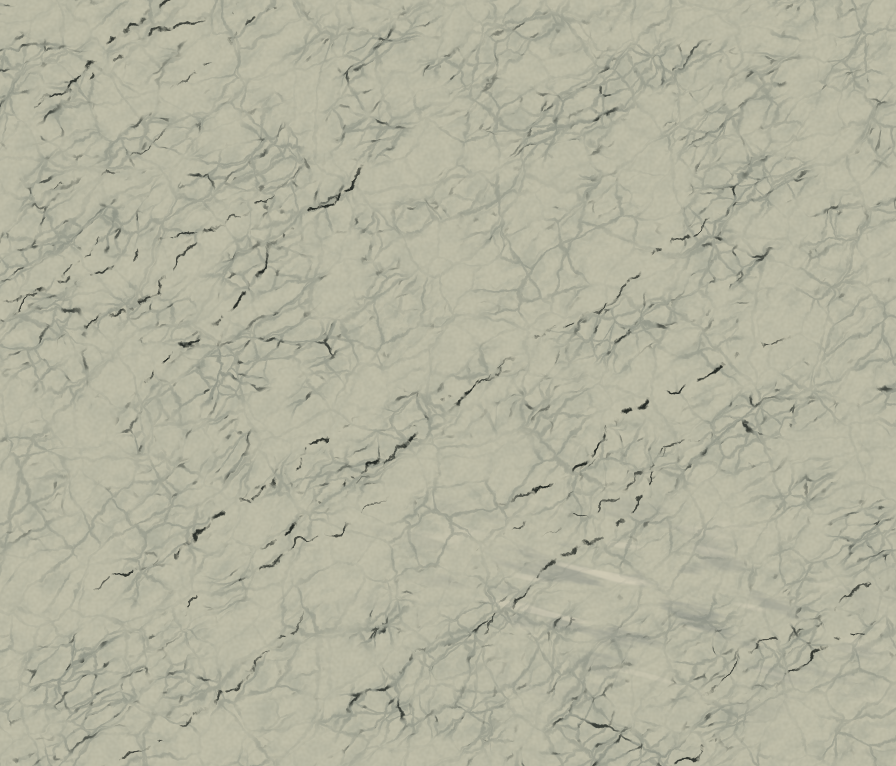
Give the GLSL for this texture, as a Shadertoy shader.

```glsl
// Pale beige marble with a grey web of slanted veins and broken dark cracks.

const vec3 PALE_STONE = vec3(0.745, 0.738, 0.655);
const vec3 GREY_STONE = vec3(0.668, 0.676, 0.608);
const vec3 VEIN_GREY  = vec3(0.490, 0.515, 0.475);
const vec3 CRACK_DARK = vec3(0.110, 0.130, 0.115);
const vec3 SMUDGE     = vec3(0.550, 0.565, 0.535);
const vec3 CALCITE    = vec3(0.840, 0.815, 0.730);
const float GRAIN_ANGLE = 0.64;
const int CRACK_COUNT = 20;

vec2 hash2(vec2 p) {
    vec2 k = vec2(dot(p, vec2(127.1, 311.7)), dot(p, vec2(269.5, 183.3)));
    return fract(sin(k) * 43758.545);
}

vec2 rotate(vec2 p, float angle) {
    float c = cos(angle), s = sin(angle);
    return vec2(c * p.x + s * p.y, c * p.y - s * p.x);
}

float corner(vec2 cell, vec2 offset) {
    float angle = 6.2832 * hash2(cell).x;
    return dot(vec2(cos(angle), sin(angle)), offset);
}

float gradientNoise(vec2 p) {
    vec2 i = floor(p), f = fract(p);
    vec2 u = f * f * f * (f * (f * 6.0 - 15.0) + 10.0);
    vec2 e = vec2(1.0, 0.0);
    return mix(mix(corner(i, f), corner(i + e, f - e), u.x),
               mix(corner(i + e.yx, f - e.yx), corner(i + 1.0, f - 1.0), u.x), u.y);
}

float fbm(vec2 p) {
    float sum = 0.0, amp = 1.0;
    for (int i = 0; i < 4; i++) {
        sum += amp * gradientNoise(p);
        p = rotate(p, 0.5) * 2.1 + 7.3;
        amp *= 0.5;
    }
    return sum;
}

vec2 warp(vec2 p, float frequency, float amount) {
    return p + amount * vec2(fbm(p * frequency), fbm(p * frequency + 31.7));
}

// Distance to the nearest border of cells stretched along x, in canvas units.
float veinDistance(vec2 p, float scale, float stretch) {
    vec2 squeeze = vec2(1.0 / stretch, 1.0);
    vec2 q = p * scale * squeeze;
    vec2 home = floor(q), nearCell = home, nearest = vec2(8.0);
    for (int k = 0; k < 9; k++) {
        vec2 cell = home + vec2(k % 3, k / 3) - 1.0;
        vec2 r = cell + hash2(cell) - q;
        if (dot(r, r) < dot(nearest, nearest)) { nearest = r; nearCell = cell; }
    }
    float d = 1.0;
    for (int k = 0; k < 25; k++) {
        vec2 cell = nearCell + vec2(k % 5, k / 5) - 2.0;
        vec2 r = cell + hash2(cell) - q;
        vec2 gap = r - nearest;
        if (dot(gap, gap) > 0.0001) {
            vec2 normal = normalize(gap);
            d = min(d, dot(0.5 * (r + nearest), normal) / (scale * length(normal * squeeze)));
        }
    }
    return d;
}

float stroke(float d, float width) {
    return 1.0 - smoothstep(0.15 * width, width, abs(d));
}

// One tapered, wobbling crack, broken into dashes along its length.
float crack(vec2 p, vec2 centre, float angle, float halfLength, float width, float seed) {
    vec2 local = rotate(p - centre, angle);
    local.y += 0.035 * gradientNoise(vec2(local.x * 8.0, seed))
             + 0.012 * gradientNoise(vec2(local.x * 40.0, seed + 5.0));
    float taper = max(1.0 - abs(local.x) / halfLength, 0.0);
    float dashes = smoothstep(-0.15, 0.2, fbm(vec2(local.x * 36.0, seed + 9.0)));
    return stroke(local.y, width * (0.6 + 0.4 * taper)) * dashes * smoothstep(0.0, 0.3, taper);
}

void mainImage(out vec4 fragColor, in vec2 fragCoord) {
    vec2 p = fragCoord / iResolution.y;
    float aspect = iResolution.x / iResolution.y;
    vec2 grain = rotate(p, GRAIN_ANGLE);
    vec2 bent = warp(warp(grain, 5.0, 0.022), 48.0, 0.006);

    // Even ground with small mottles, greyer where veins gather
    float zone = smoothstep(-0.5, 0.4, fbm(grain * vec2(3.0, 5.5) + 3.0));
    float patches = smoothstep(-0.3, 0.3, fbm(grain * vec2(10.0, 15.0) + 17.0));
    float mottle = smoothstep(-0.5, 0.7, fbm(bent * vec2(36.0, 60.0)));
    float grey = mottle * (0.35 + 0.45 * patches) + 0.10 * zone - 0.06;
    vec3 color = mix(PALE_STONE, GREY_STONE, clamp(grey, 0.0, 1.0));
    color += 0.025 * gradientNoise(p * 210.0);

    // Smeared grey band with bright streaks
    vec2 smear = rotate(p - vec2(0.73 * aspect, 0.21), -0.22);
    float band = exp(-dot(smear * vec2(3.6, 9.0), smear * vec2(3.6, 9.0)));
    color = mix(color, SMUDGE, 0.6 * band * smoothstep(0.05, 0.6, fbm(smear * vec2(9.0, 32.0) + 2.0)));
    color = mix(color, CALCITE, 0.8 * band * smoothstep(0.25, 0.5, gradientNoise(smear * vec2(9.0, 60.0) + 8.0)));

    // Grey webs, from rounded cells to fine fibres
    float strands = veinDistance(bent + 2.0, 18.0, 2.3);
    float fibres = veinDistance(bent + 9.0, 38.0, 2.0);
    float web = 0.40 * (0.35 + 0.65 * patches) * stroke(veinDistance(bent, 9.0, 1.2), 0.0036);
    web = max(web, 0.42 * (0.2 + 0.8 * patches) * stroke(veinDistance(bent + 5.0, 20.0, 1.4), 0.0033));
    web = max(web, 0.45 * zone * patches * stroke(fibres, 0.0030));
    web = max(web, 0.60 * (0.15 + 0.85 * zone) * patches * stroke(strands, 0.0034));
    color = mix(color, VEIN_GREY, web);

    // Short dark dashes along strands and fibres, then the longer cracks
    float dashes = smoothstep(0.05, 0.35, gradientNoise(grain * vec2(38.0, 46.0) + 4.0));
    float specks = smoothstep(0.15, 0.4, gradientNoise(grain * vec2(60.0, 70.0) + 14.0));
    float dark = 0.75 * dashes * smoothstep(0.35, 0.9, zone) * patches * stroke(strands, 0.0028);
    dark = max(dark, 0.6 * specks * zone * patches * stroke(fibres, 0.0026));
    vec2 jagged = warp(p, 48.0, 0.007);
    for (int i = 0; i < CRACK_COUNT; i++) {
        float seed = float(i) * 3.7 + 1.0;
        vec2 centre = hash2(vec2(seed, 2.0)) * vec2(aspect, 1.0);
        vec2 traits = hash2(vec2(seed, 8.0));
        float angle = mix(0.42, 0.8, traits.x) + 0.6 * step(0.93, traits.x);
        float weight = traits.y * traits.y;
        dark = max(dark, mix(0.6, 0.95, weight) * crack(jagged, centre, angle,
                   mix(0.09, 0.24, traits.y), mix(0.0024, 0.0038, weight), seed));
    }
    color = mix(color, CRACK_DARK, dark);
    fragColor = vec4(color, 1.0);
}
```
